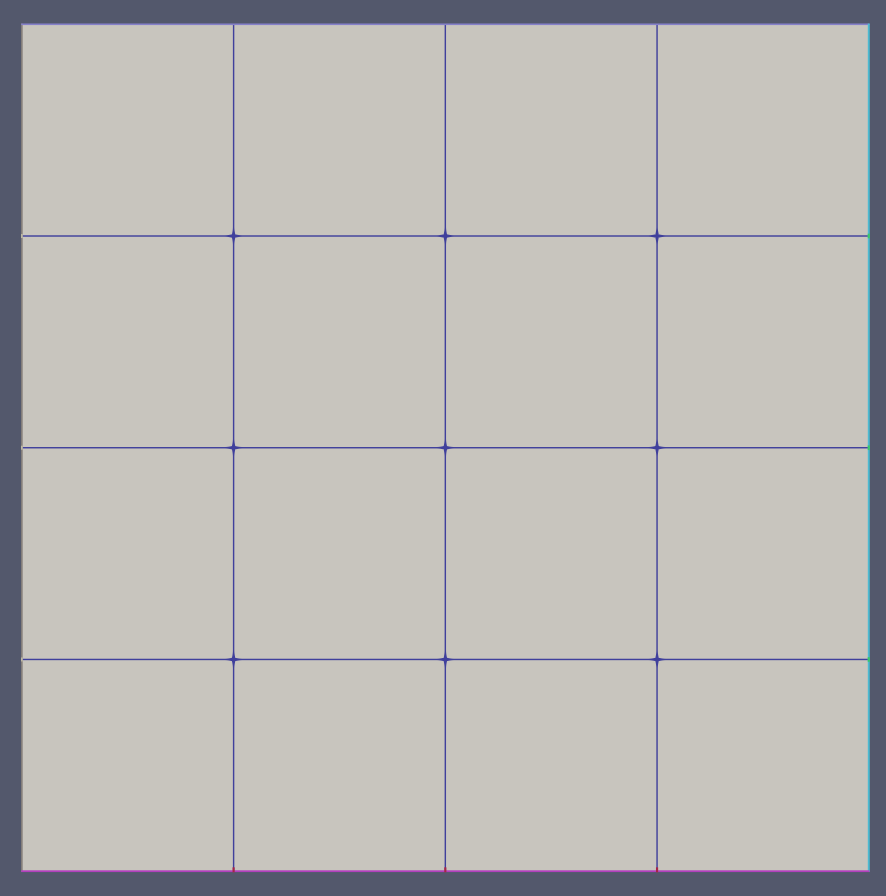
This pattern is drawn by a Shadertoy shader. Its source:

```glsl
// Share of a pixel covered by a band of the given half width
float band(float dist, float halfWidth) {
    float px = 1.0 / iResolution.y;
    float overlap = min(dist + 0.5 * px, halfWidth) - max(dist - 0.5 * px, -halfWidth);
    return clamp(overlap / px, 0.0, 1.0);
}

// Pointed widening of a line close to a grid node
float flare(float along) {
    float t = max(0.0, 1.0 - along / 0.0105);
    return 0.0016 * t * t;
}

void mainImage(out vec4 fragColor, in vec2 fragCoord) {
    vec2 p = (fragCoord - 0.5 * iResolution.xy) / iResolution.y - vec2(0.0026, 0.0003);
    float cell = 0.2363;
    float edge = 2.0 * cell;

    // Pale panel on a slate background
    float inside = band(p.x, edge) * band(p.y, edge);
    vec3 color = mix(vec3(0.325, 0.345, 0.425), vec3(0.784, 0.773, 0.745), inside);

    // Inner grid lines with a small star at each crossing
    vec2 node = round(p / cell);
    vec2 d = abs(p - node * cell);
    vec2 inner = step(abs(node), vec2(1.5));
    float crossing = inner.x * inner.y;
    float vertical = inner.x * band(d.x, 0.0008 + crossing * flare(d.y));
    float horizontal = inner.y * band(d.y, 0.0008 + crossing * flare(d.x));
    color = mix(color, vec3(0.25, 0.25, 0.61), max(vertical, horizontal) * inside);

    // Each side of the panel has its own thin tint
    float spanX = band(p.x, edge + 0.0008);
    float spanY = band(p.y, edge + 0.0008);
    color = mix(color, vec3(0.53, 0.50, 0.48), band(abs(p.x + edge), 0.0009) * spanY);
    color = mix(color, vec3(0.52, 0.50, 0.79), band(abs(p.y - edge), 0.0009) * spanX);
    color = mix(color, vec3(0.30, 0.73, 0.82), band(abs(p.x - edge), 0.0011) * spanY);
    color = mix(color, vec3(0.70, 0.25, 0.74), band(abs(p.y + edge), 0.0010) * spanX);

    // Coloured ticks where grid lines meet the sides
    float tickRight = inner.y * band(abs(p.x - edge), 0.0012) * band(d.y, 0.0026);
    float tickLeft = inner.y * band(abs(p.x + edge), 0.0009) * band(d.y, 0.0022);
    float tickBottom = inner.x * band(d.x, 0.0012) * band(abs(p.y + edge - 0.0015), 0.0028);
    color = mix(color, vec3(0.22, 0.78, 0.42), tickRight);
    color = mix(color, vec3(0.76, 0.74, 0.66), tickLeft);
    color = mix(color, vec3(0.66, 0.14, 0.28), tickBottom);

    fragColor = vec4(color, 1.0);
}
```
